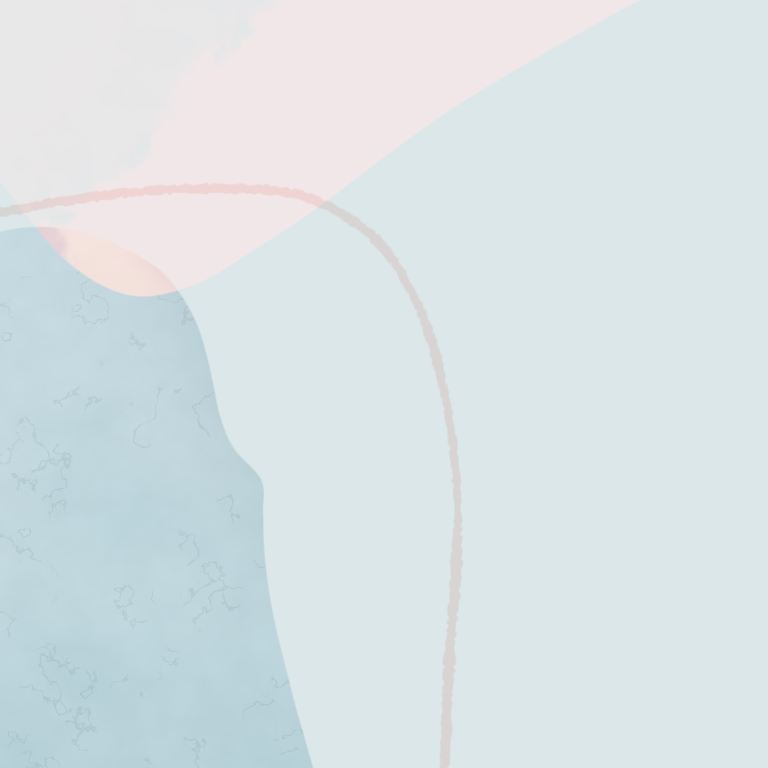
Reproduce this background procedurally as a Shadertoy shader.

```glsl
float hash(vec2 p) {
    vec3 q = fract(p.xyx * 0.1031);
    q += dot(q, q.yzx + 33.33);
    return fract((q.x + q.y) * q.z);
}

float noise(vec2 p) {
    vec2 cell = floor(p), f = fract(p);
    f = f * f * (3.0 - 2.0 * f);
    return mix(mix(hash(cell), hash(cell + vec2(1, 0)), f.x),
               mix(hash(cell + vec2(0, 1)), hash(cell + vec2(1, 1)), f.x), f.y);
}

float fbm(vec2 p) {
    float sum = 0.0, amplitude = 0.5;
    for (int i = 0; i < 5; i++) {
        sum += amplitude * noise(p);
        p = mat2(1.6, 1.2, -1.2, 1.6) * p + 17.0;
        amplitude *= 0.5;
    }
    return sum;
}

// Catmull-Rom weights for four neighbouring knots
vec4 splineWeights(float t) {
    return 0.5 * vec4(t * (-1.0 + t * (2.0 - t)), 2.0 + t * t * (3.0 * t - 5.0),
                      t * (1.0 + t * (4.0 - 3.0 * t)), t * t * (t - 1.0));
}

// Height of the pink sheet's lower edge
float pinkEdge(float x) {
    const float h[13] = float[13](0.857, 0.763, 0.663, 0.616, 0.628, 0.676, 0.732,
                                  0.795, 0.855, 0.906, 0.954, 1.0, 1.043);
    float s = clamp(x * 12.0, 0.0, 9.999);
    int i = int(s);
    float edge = dot(splineWeights(s - float(i)), vec4(h[i], h[i + 1], h[i + 2], h[i + 3]));
    return edge + 0.55 * max(x - 0.8333, 0.0);
}

// Right side of the blue shape
float blueSide(float y) {
    const float w[19] = float[19](0.419, 0.4076, 0.396, 0.384, 0.3735, 0.363, 0.354,
                                  0.3475, 0.3435, 0.3425, 0.340, 0.304, 0.2865, 0.2775,
                                  0.268, 0.254, 0.229, 0.190, 0.130);
    float s = clamp(y * 24.0, 0.0, 15.999);
    int i = int(s);
    return dot(splineWeights(s - float(i)), vec4(w[i], w[i + 1], w[i + 2], w[i + 3]));
}

float segmentDistance(vec2 p, vec2 a, vec2 b) {
    vec2 pa = p - a, ba = b - a;
    return length(pa - ba * clamp(dot(pa, ba) / dot(ba, ba), 0.0, 1.0));
}

// Distance to the arched brush line
float archDistance(vec2 p) {
    const vec2 k[13] = vec2[13](vec2(-0.13, 0.697), vec2(0, 0.723), vec2(0.13, 0.745),
        vec2(0.26, 0.754), vec2(0.391, 0.745), vec2(0.49, 0.6875), vec2(0.5495, 0.591),
        vec2(0.5795, 0.486), vec2(0.594, 0.375), vec2(0.5945, 0.271), vec2(0.585, 0.141),
        vec2(0.5795, 0), vec2(0.577, -0.133));
    float d = 1.0;
    vec2 last = k[1];
    for (int i = 0; i < 10; i++) {
        for (int j = 1; j <= 6; j++) {
            vec4 w = splineWeights(float(j) / 6.0);
            vec2 next = k[i] * w.x + k[i + 1] * w.y + k[i + 2] * w.z + k[i + 3] * w.w;
            d = min(d, segmentDistance(p, last, next));
            last = next;
        }
    }
    return d;
}

float cover(float d) {
    float w = max(fwidth(d), 1e-5);
    return smoothstep(-w, w, d);
}

void mainImage(out vec4 fragColor, in vec2 fragCoord) {
    vec2 uv = fragCoord / iResolution.xy;
    float cloud = fbm(uv * 9.0), grain = fbm(uv * 38.0 + 5.0);
    vec3 color = vec3(0.859, 0.906, 0.910);

    // Blue watercolour, darker at the foot and along its side
    float side = blueSide(uv.y) - uv.x;
    float top = 0.7045 - 2.29 * pow(uv.x - 0.052, 2.0) - uv.y;
    float blueMask = cover(side) * cover(top);
    vec3 blue = mix(vec3(0.716, 0.818, 0.848), vec3(0.772, 0.854, 0.880),
                    smoothstep(-0.1, 0.6, uv.y + (cloud - 0.5) * 0.5));
    blue -= 0.035 * exp(-max(side, 0.0) * 18.0) * smoothstep(0.1, 0.5, uv.y);
    blue += (grain - 0.5) * 0.025;
    float vein = 1.0 - smoothstep(0.0, 0.035, abs(fbm(uv * 32.0 + 40.0) - 0.5));
    blue -= 0.045 * vein * smoothstep(0.56, 0.68, noise(uv * 27.0 + 9.0));
    color = mix(color, blue, blueMask);

    // Pink sheet with a ragged grey wash in its upper left
    float rise = clamp((uv.y - 0.7) / 0.3, 0.0, 1.0);
    float wash = 0.06 + 0.29 * pow(rise, 0.75) - uv.x
               + (cloud - 0.5) * 0.12 + (grain - 0.5) * 0.05;
    vec3 grey = vec3(0.915, 0.908, 0.910);
    float patches = exp(-max(wash, 0.0) * 14.0) * smoothstep(0.42, 0.58, grain);
    grey = mix(grey, vec3(0.868, 0.902, 0.905), 0.75 * patches);
    vec3 pink = mix(vec3(0.947, 0.906, 0.911), grey, smoothstep(0.0, 0.03, wash));

    // Peach where pink crosses blue, rosier towards both tips
    float rosy = smoothstep(0.03, 0.0, uv.x - 0.075 + (grain - 0.5) * 0.05);
    vec3 peach = mix(vec3(0.957, 0.886, 0.867), vec3(0.900, 0.822, 0.840), rosy);
    peach -= vec3(0.03, 0.035, 0.025) * exp(-max(side, 0.0) * 60.0);
    pink = mix(pink, peach + (grain - 0.5) * 0.02, blueMask);
    color = mix(color, pink, cover(uv.y - pinkEdge(uv.x)));

    // Rough translucent brush line
    float width = 0.0062 + 0.003 * (noise(uv * 22.0) - 0.5) + 0.0035 * (noise(uv * 190.0) - 0.5);
    float brush = cover(width - archDistance(uv));
    color *= mix(vec3(1.0), vec3(0.988, 0.919, 0.909), brush);

    fragColor = vec4(color, 1.0);
}
```
